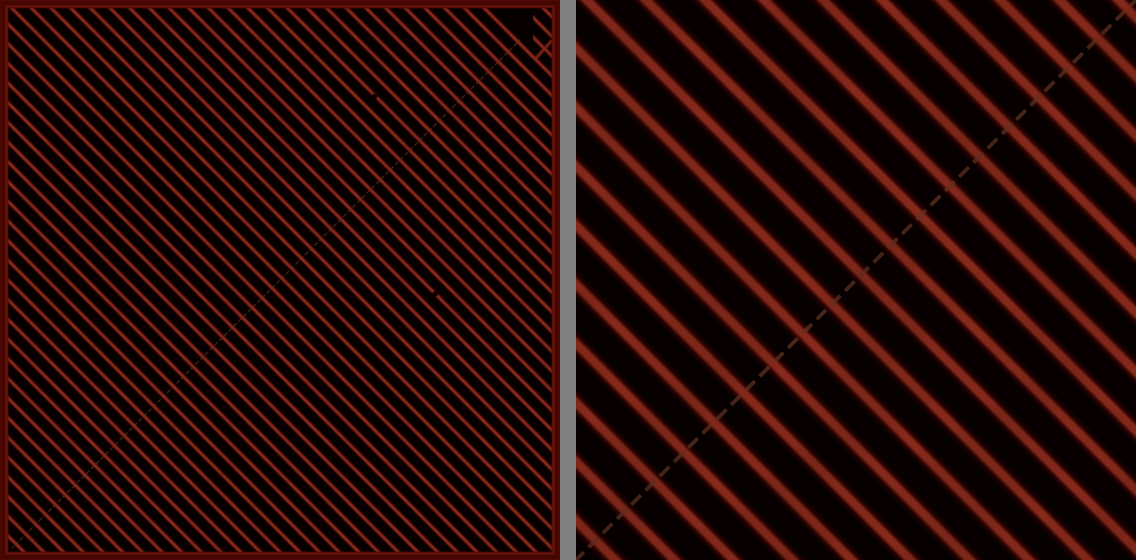
Left, the full canvas; right, a detail of the centre.
Write a WebGL 2 fragment shader that draws this pattern.

```glsl
#version 300 es
precision highp float;
// Glowing red diagonal stripes on black inside a thin dark red frame.
// Stripes repeat along x + y; a dashed seam crosses them, two stripes are
// nicked, and the upper right corner is cleared around a small cross.
uniform vec2 u_resolution;
out vec4 fragColor;

const vec3 BLACK = vec3(0.025, 0.0, 0.0);
const vec3 HALO_RED = vec3(0.15, 0.005, 0.0);
const vec3 STRIPE_RED = vec3(0.50, 0.155, 0.10);
const vec3 SEAM_BROWN = vec3(0.36, 0.19, 0.13);
const vec3 FRAME_DARK = vec3(0.27, 0.02, 0.005);
const vec3 FRAME_LIGHT = vec3(0.40, 0.07, 0.035);

const float PERIOD = 0.03516;       // stripe spacing measured along x + y
const float PHASE = 1.0065;         // x + y of the central stripe
const float FRAME_WIDTH = 0.0150;
const float STRIPE_HALF = 0.0027;
const float HALO_HALF = 0.0068;
const float DASH_PERIOD = 0.0120;
const float DIAG = 0.70711;

// Soft coverage of a stroke, from the distance to its centre line.
float stroke(float d, float halfWidth, float soft) {
    return 1.0 - smoothstep(halfWidth - soft, halfWidth + soft, abs(d));
}

float segmentDistance(vec2 p, vec2 a, vec2 b) {
    vec2 ab = b - a;
    float t = clamp(dot(p - a, ab) / dot(ab, ab), 0.0, 1.0);
    return length(p - a - ab * t);
}

// Signed perpendicular distance to the nearest stripe.
float stripeDistance(vec2 p) {
    float cell = fract((p.x + p.y - PHASE) / PERIOD + 0.5) - 0.5;
    return cell * PERIOD * DIAG;
}

// Gentle brightness drift from layered sines.
float wear(vec2 p) {
    float waves = sin(p.x * 61.0 + 2.0 * sin(p.y * 23.0));
    waves += 0.5 * sin(p.y * 137.0 - p.x * 89.0);
    return 1.0 + 0.035 * waves;
}

// Zero inside a small round break, one elsewhere.
float nick(vec2 p, vec2 centre) {
    return smoothstep(0.003, 0.0065, length(p - centre));
}

// Cleared corner: beyond the last full stripe and left of the cross.
float cornerMask(vec2 p, float aa) {
    float beyond = smoothstep(-aa, aa, (p.x + p.y - 1.872) * DIAG);
    float before = 1.0 - smoothstep(-aa, aa, p.x - 0.952);
    return beyond * before;
}

vec3 drawStroke(vec3 base, float d, float strength) {
    float halo = stroke(d, HALO_HALF * 0.75, HALO_HALF * 0.25);
    float core = stroke(d, STRIPE_HALF, 0.0014);
    vec3 glow = mix(base, max(base, HALO_RED), halo * strength);
    return mix(glow, STRIPE_RED, core * strength);
}

// Dashed seam along the rising diagonal, ending below the corner.
float seam(vec2 p, float aa) {
    float across = (p.x - p.y) * DIAG;
    float along = (p.x + p.y) * DIAG;
    float dash = abs(fract(along / DASH_PERIOD) - 0.5) * DASH_PERIOD;
    float ends = step(0.022, p.x) * (1.0 - step(0.928, p.x));
    return stroke(across, 0.0011, aa) * stroke(dash, 0.0040, aa) * ends;
}

vec3 frameColour(float edge, float aa) {
    float ridge = stroke(edge - 0.0115, 0.0020, 0.0012);
    float outer = 1.0 - smoothstep(0.0, 0.003 + aa, edge);
    return mix(FRAME_DARK, FRAME_LIGHT, max(ridge, 0.3 * outer));
}

void main() {
    vec2 p = gl_FragCoord.xy / u_resolution;
    float aa = max(0.8 / min(u_resolution.x, u_resolution.y), 0.0004);

    // Stripes with their breaks and the empty corner
    float whole = nick(p, vec2(0.669, 0.828)) * nick(p, vec2(0.777, 0.475));
    whole *= 1.0 - cornerMask(p, aa);
    vec3 colour = drawStroke(BLACK, stripeDistance(p), whole);

    // Counter stroke of the corner cross
    float cross = segmentDistance(p, vec2(0.957, 0.896), vec2(0.984, 0.926));
    colour = drawStroke(colour, cross, 0.8);

    // Seam and wear
    colour = mix(colour, SEAM_BROWN, 0.75 * seam(p, aa));
    colour *= wear(p);

    // Frame
    vec2 border = min(p, 1.0 - p);
    float edge = min(border.x, border.y);
    float frame = 1.0 - smoothstep(FRAME_WIDTH - aa, FRAME_WIDTH + aa, edge);
    colour = mix(colour, frameColour(edge, aa), frame);

    fragColor = vec4(colour, 1.0);
}
```
